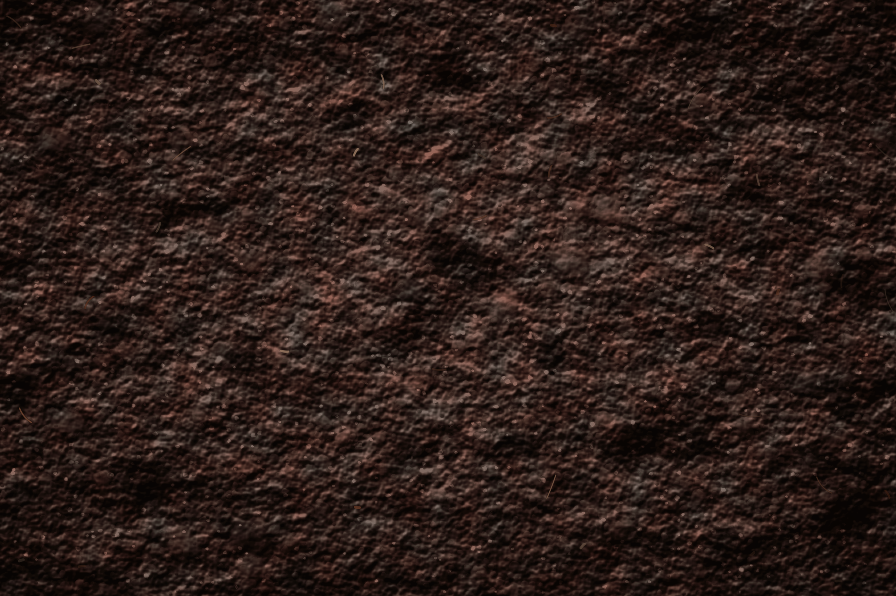
Write a Shadertoy shader that draws this texture.

```glsl
// Dark crumbly garden soil under soft light from above, with dim borders.
// Layered gradient-noise relief gives a tone; crumbs and clods are set into it,
// a colour ramp turns tone into browns, and pale plant fibres lie on top.

const float TAU = 6.2832;
const vec2 LIGHT = vec2(-0.35, 0.94);

vec2 hash2(vec2 cell) {
    vec3 q = fract(cell.xyx * vec3(0.1031, 0.1030, 0.0973));
    q += dot(q, q.yzx + 33.33);
    return fract((q.xx + q.yz) * q.zy);
}

float cornerSlope(vec2 cell, vec2 offset) {
    float angle = TAU * hash2(cell).x;
    return dot(vec2(cos(angle), sin(angle)), offset);
}

float gradientNoise(vec2 p) {
    vec2 c = floor(p), f = p - c;
    vec2 u = f * f * f * (f * (f * 6.0 - 15.0) + 10.0);
    vec2 e = vec2(1.0, 0.0);
    return mix(mix(cornerSlope(c, f), cornerSlope(c + e, f - e), u.x),
               mix(cornerSlope(c + e.yx, f - e.yx), cornerSlope(c + 1.0, f - 1.0), u.x), u.y);
}

// One octave of bumps, bright on the side that faces the light
float litBumps(vec2 p, float frequency) {
    vec2 q = p * frequency + frequency * 1.7 + 40.0;
    return gradientNoise(q) - gradientNoise(q + 0.36 * LIGHT);
}

float soilRelief(vec2 p) {
    float wobble = gradientNoise(p * 13.0 + 60.0);
    vec2 q = p * vec2(0.85, 1.08) + 0.016 * vec2(wobble, gradientNoise(p * 17.0 + 90.0));
    q.y += 0.12 * q.x;
    return 0.28 * litBumps(q, 6.0) + 0.38 * litBumps(q, 12.0)
         + 0.55 * litBumps(q, 25.0) + 0.75 * litBumps(q, 49.0)
         + 0.90 * litBumps(p, 91.0) + 0.65 * litBumps(p, 147.0);
}

// Scattered rounded lumps: x = cover, y = light on the lump, z = shadow below
vec3 crumbLayer(vec2 p, float frequency, float share, float seed) {
    vec2 q = p * frequency + seed;
    float blur = 0.15 + frequency / iResolution.y;
    float wobble = 1.0 + 0.55 * gradientNoise(q * 2.3);
    vec3 layer = vec3(0.0);
    for (int j = -1; j <= 1; j++)
    for (int i = -1; i <= 1; i++) {
        vec2 cell = floor(q) + vec2(i, j);
        vec2 pick = hash2(cell + 71.3);
        if (pick.x > share) continue;
        float radius = mix(0.22, 0.46, pick.y);
        vec2 offset = (q - cell - 0.25 - 0.5 * hash2(cell)) * wobble / radius;
        offset.y *= 1.15;
        float cover = 1.0 - smoothstep(1.0 - blur, 1.0 + blur, length(offset));
        float shadow = 1.0 - smoothstep(0.6, 1.35, length(offset + 0.45 * LIGHT));
        layer.y = mix(layer.y, dot(offset, LIGHT) + pick.y - 0.5, cover);
        layer.xz = max(layer.xz, vec2(cover, shadow));
    }
    return layer;
}

float addCrumbs(float tone, vec3 layer, float glow, float depth) {
    return mix(tone - depth * layer.z, 0.6 * tone + glow + 0.75 * layer.y, layer.x);
}

// Piecewise colour ramp from deep shade to bare highlights
vec3 soilColour(float tone) {
    vec3 c = mix(vec3(0.03, 0.015, 0.01), vec3(0.07, 0.04, 0.025), smoothstep(-2.2, -1.0, tone));
    c = mix(c, vec3(0.14, 0.08, 0.07), clamp((tone + 1.0) / 0.8, 0.0, 1.0));
    c = mix(c, vec3(0.20, 0.13, 0.11), clamp((tone + 0.2) / 0.57, 0.0, 1.0));
    c = mix(c, vec3(0.27, 0.20, 0.17), clamp((tone - 0.37) / 0.56, 0.0, 1.0));
    c = mix(c, vec3(0.37, 0.27, 0.24), clamp((tone - 0.93) / 0.58, 0.0, 1.0));
    return mix(c, vec3(0.53, 0.41, 0.37), clamp((tone - 1.51) / 0.9, 0.0, 1.0));
}

// Short bent straws and chips: rgb = colour, a = cover
vec4 fibreLayer(vec2 p, float frequency, float share) {
    vec2 q = p * frequency + 23.0;
    float pixel = frequency / iResolution.y;
    vec4 layer = vec4(0.0);
    for (int j = -1; j <= 1; j++)
    for (int i = -1; i <= 1; i++) {
        vec2 cell = floor(q) + vec2(i, j);
        vec2 pick = hash2(cell + 17.9), shape = hash2(cell + 53.1);
        if (pick.x > share) continue;
        vec2 offset = q - cell - 0.2 - 0.6 * hash2(cell);
        float angle = TAU * pick.y, halfLength = mix(0.03, 0.2, shape.x * shape.x);
        vec2 axis = vec2(cos(angle), sin(angle));
        vec2 local = vec2(dot(offset, axis), dot(offset, vec2(-axis.y, axis.x)));
        local.y += (shape.y - 0.5) * 4.0 * local.x * local.x;
        local.x -= clamp(local.x, -halfLength, halfLength);
        float width = mix(0.024, 0.009, shape.x);
        float cover = 1.0 - smoothstep(width - 0.5 * pixel, width + 0.7 * pixel, length(local));
        vec3 colour = mix(vec3(0.66, 0.52, 0.42), vec3(0.52, 0.25, 0.14), shape.y * shape.y);
        layer = mix(layer, vec4(colour, 1.0), cover * mix(0.45, 0.95, hash2(cell + 5.0).y));
    }
    return layer;
}

void mainImage(out vec4 fragColor, in vec2 fragCoord) {
    vec2 uv = fragCoord / iResolution.xy;
    vec2 p = fragCoord / iResolution.y;

    // Relief, crumbs from small to large, and deep hollows
    float tone = 3.0 * soilRelief(p) - 0.05;
    tone = addCrumbs(tone, crumbLayer(p, 72.0, 0.45, 11.0), 0.2, 0.45);
    tone = addCrumbs(tone, crumbLayer(p, 32.0, 0.16, 37.0), 0.3, 0.7);
    tone = addCrumbs(tone, crumbLayer(p, 15.0, 0.07, 83.0), 0.25, 0.8);
    tone += 1.5 * crumbLayer(p, 105.0, 0.05, 29.0).x;
    tone -= 1.2 * smoothstep(0.2, 0.5, gradientNoise(p * vec2(6.0, 10.0) + 7.0));

    // Light fades from the middle to the borders
    vec2 fromCentre = (uv - vec2(0.48, 0.53)) * vec2(1.0, 1.1);
    float fade = 0.48 - 2.6 * dot(fromCentre, fromCentre);
    vec3 colour = soilColour(tone + fade);

    // Faint red and grey patches, then the fibres
    colour *= 1.0 + 0.22 * gradientNoise(p * 21.0 + 5.0) * vec3(1.0, -0.3, -0.6);
    vec4 fibre = fibreLayer(p, 9.0, 0.3);
    colour = mix(colour, fibre.rgb * (0.85 + 0.35 * fade), fibre.a);
    fragColor = vec4(colour, 1.0);
}
```
